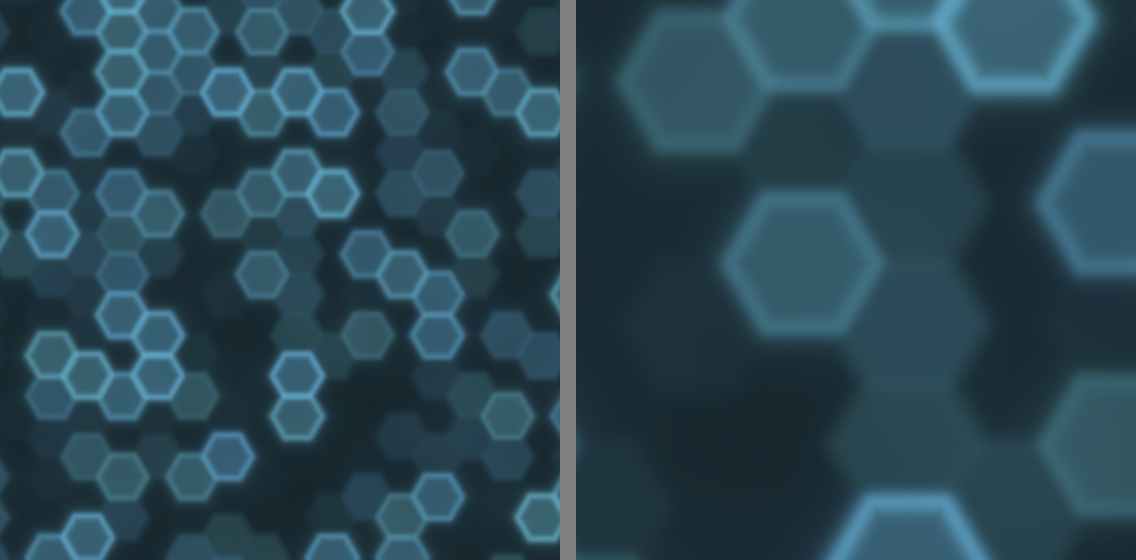
Left: the whole. Right: its middle third, enlarged.
Reproduce this background procedurally as a WebGL 2 fragment shader.

```glsl
#version 300 es
precision highp float;
// Glowing teal hexagons of varied brightness and focus on a dark honeycomb.

uniform vec2 u_resolution;
out vec4 outColor;

// Geometry, in units of the canvas
const float COLUMN_STEP = 1.0 / 16.0;
const float ROW_STEP = 0.0723;
const vec2 LATTICE_ORIGIN = vec2(0.031, 0.040);
const float APOTHEM = 0.0395;
const float CORNER_ROUND = 0.006;

// Light
const vec3 TINT = vec3(0.49, 0.845, 1.0);
const float BASE_LIGHT = 0.178;
const float FILL_LIGHT = 0.265;
const float RIM_LIGHT = 0.25;
const float HALO_LIGHT = 0.15;
const float HALO_REACH = 0.015;
const float RIM_INNER = 0.0075;
const float RIM_OUTER = 0.0085;
const float SHARP_EDGE = 0.008;
const float SOFT_EDGE = 0.017;
const float BLEND_POWER = 3.5;

// Scatter
const float CLUSTER_SCALE = 5.0;
const float CLUSTER_BIAS = 0.18;
const float MOTTLE_SCALE = 7.0;
const float MOTTLE_LIGHT = 0.035;
const float HUE_DRIFT = 0.035;

float hash(ivec2 cell, uint seed) {
    uint h = uint(cell.x + 512) * 1597334677u ^ uint(cell.y + 512) * 3812015801u;
    h = (h ^ seed * 2654435769u) * 747796405u + 2891336453u;
    h = ((h >> ((h >> 28u) + 4u)) ^ h) * 277803737u;
    h = (h >> 22u) ^ h;
    return float(h >> 8u) / 16777216.0;
}

float cornerSlope(ivec2 corner, vec2 offset) {
    float angle = 6.28318 * hash(corner, 11u);
    return dot(vec2(cos(angle), sin(angle)), offset);
}

float gradientNoise(vec2 p) {
    ivec2 i = ivec2(floor(p));
    vec2 f = fract(p);
    vec2 s = f * f * f * (f * (f * 6.0 - 15.0) + 10.0);
    float low = mix(cornerSlope(i, f),
                    cornerSlope(i + ivec2(1, 0), f - vec2(1, 0)), s.x);
    float high = mix(cornerSlope(i + ivec2(0, 1), f - vec2(0, 1)),
                     cornerSlope(i + ivec2(1, 1), f - vec2(1, 1)), s.x);
    return mix(low, high, s.y);
}

// Signed distance to a flat-topped hexagon
float hexagon(vec2 p, float apothem) {
    const vec3 k = vec3(-0.8660254, 0.5, 0.5773503);
    p = abs(p);
    p -= 2.0 * min(dot(k.xy, p), 0.0) * k.xy;
    p -= vec2(clamp(p.x, -k.z * apothem, k.z * apothem), apothem);
    return length(p) * sign(p.y);
}

// Light of one hexagon: soft fill, bright rim and outer halo
float hexLight(float d, float level) {
    float fill = FILL_LIGHT * smoothstep(0.35, 1.0, level);
    float rim = RIM_LIGHT * smoothstep(0.72, 1.0, level);
    float edge = mix(SOFT_EDGE, SHARP_EDGE, smoothstep(0.45, 0.9, level));
    float rimWidth = d < 0.0 ? RIM_INNER : RIM_OUTER;
    float halo = HALO_LIGHT * smoothstep(0.55, 1.0, level);
    float body = 1.0 - smoothstep(-edge * 0.6, edge, d);
    float tail = exp(-max(d, 0.0) / HALO_REACH) * (1.0 - body);
    return fill * body + rim * exp(-d * d / (rimWidth * rimWidth)) + halo * tail;
}

void main() {
    vec2 uv = gl_FragCoord.xy / min(u_resolution.x, u_resolution.y);
    vec2 p = uv - LATTICE_ORIGIN;
    int column = int(round(p.x / COLUMN_STEP));

    // Gather the light of the surrounding cells
    float powerSum = 0.0;
    float hueSum = 0.0;
    for (int i = -2; i <= 2; i++) {
        int cx = column + i;
        float shift = 0.5 * float(cx & 1);
        int row = int(round(p.y / ROW_STEP - shift));
        for (int j = -1; j <= 1; j++) {
            ivec2 cell = ivec2(cx, row + j);
            vec2 center = vec2(float(cx) * COLUMN_STEP,
                               (float(cell.y) + shift) * ROW_STEP);
            float level = hash(cell, 3u)
                + CLUSTER_BIAS * gradientNoise(center * CLUSTER_SCALE + 17.3);
            float d = hexagon(p - center, APOTHEM - CORNER_ROUND) - CORNER_ROUND;
            float light = pow(hexLight(d, clamp(level, 0.0, 1.0)), BLEND_POWER);
            powerSum += light;
            hueSum += light * (hash(cell, 7u) - 0.5);
        }
    }
    float glow = pow(powerSum, 1.0 / BLEND_POWER);
    float hue = HUE_DRIFT * hueSum / (powerSum + 1e-5);

    // Dark ground with faint mottling under the cells
    float ground = BASE_LIGHT
        + MOTTLE_LIGHT * max(gradientNoise(uv * MOTTLE_SCALE + 4.7) + 0.2, 0.0);
    vec3 color = TINT * (ground + glow) * (1.0 + hue * vec3(1.0, 1.0, -2.0));
    outColor = vec4(color, 1.0);
}
```
